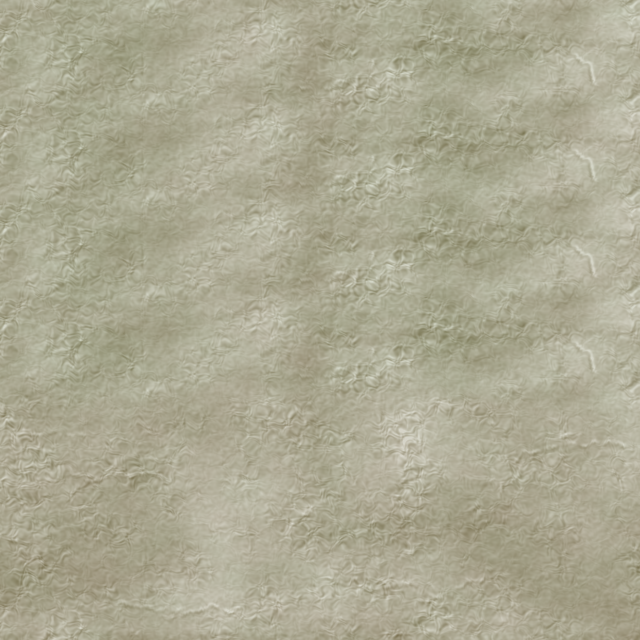
A Shadertoy shader for this texture:

```glsl
// Weathered sage-beige plaster: soft stains in repeating rows, embossed flakes and fine cracks.

const float TAU = 6.2831853;
const float ROW_HEIGHT = 0.15;     // height of one repeating row of stains
const float COLUMN_WIDTH = 0.56;   // spacing of the green stain columns
const float UNREPEATED = 512.0;    // noise period too long to be seen
const vec3 DARK_OLIVE = vec3(0.590, 0.578, 0.470);
const vec3 PALE_LIME = vec3(0.775, 0.778, 0.710);
const vec3 WARM_TINT = vec3(0.008, -0.006, 0.001);

float hash(float n) {
    return fract(sin(n * 12.9898) * 4375.85);
}

vec2 gradientAt(vec2 cell) {
    vec3 q = fract(cell.xyx * vec3(0.1031, 0.1030, 0.0973));
    q += dot(q, q.yzx + 33.33);
    float angle = TAU * fract((q.x + q.y) * q.z);
    return vec2(cos(angle), sin(angle));
}

// Gradient noise that repeats vertically after a whole number of cells
float gradientNoise(vec2 p, float period) {
    vec2 cell = floor(p);
    vec2 f = p - cell;
    vec2 u = f * f * f * (f * (f * 6.0 - 15.0) + 10.0);
    float y0 = floor(mod(cell.y + 0.5, period));
    float y1 = floor(mod(cell.y + 1.5, period));
    float a = dot(gradientAt(vec2(cell.x, y0)), f);
    float b = dot(gradientAt(vec2(cell.x + 1.0, y0)), f - vec2(1.0, 0.0));
    float c = dot(gradientAt(vec2(cell.x, y1)), f - vec2(0.0, 1.0));
    float d = dot(gradientAt(vec2(cell.x + 1.0, y1)), f - vec2(1.0));
    return mix(mix(a, b, u.x), mix(c, d, u.x), u.y);
}

float fbm(vec2 p, float period, int octaves, float gain) {
    float sum = 0.0, amplitude = 1.0;
    for (int i = 0; i < octaves; i++) {
        sum += amplitude * gradientNoise(p, period);
        p = 2.0 * p + vec2(17.3, 5.7);
        period *= 2.0;
        amplitude *= gain;
    }
    return sum;
}

// Light minus shadow on small flakes, lit from the upper left
float flakeShading(vec2 p, float rows) {
    vec2 scale = vec2(6.5, 8.0);
    vec2 toLight = 0.03 * vec2(-0.6, 0.8);
    float patches = smoothstep(-0.3, 0.5, fbm(p * 2.0 + vec2(40.0, 0.0), 2.0 * rows, 3, 0.6));
    p += 0.07 * vec2(gradientNoise(p * 8.0, 8.0 * rows), gradientNoise(p * 8.0 + vec2(31.0, 0.0), 8.0 * rows));
    float height = fbm(p * scale, 8.0 * rows, 3, 0.75);
    float heightTowardLight = fbm((p + toLight) * scale, 8.0 * rows, 3, 0.75);
    return (height - heightTowardLight) * (0.5 + patches);
}

// Raised wavering line with a shadow under it; offset is measured from its centre
float crack(vec2 offset, float angle, float halfLength, float width, float seed) {
    float c = cos(angle), s = sin(angle);
    vec2 p = vec2(c * offset.x + s * offset.y, c * offset.y - s * offset.x);
    p.y += 0.014 * fbm(vec2(p.x * 28.0 + seed * 9.0, seed + 0.4), UNREPEATED, 4, 0.55);
    float ridge = exp(-pow(p.y / width, 2.0));
    float shadow = exp(-pow((p.y + 1.7 * width) / width, 2.0));
    float ends = 1.0 - smoothstep(0.6, 1.0, abs(p.x) / halfLength);
    float wear = smoothstep(-0.35, 0.3, gradientNoise(offset * 60.0 + seed, UNREPEATED));
    return (ridge - 0.75 * shadow) * ends * wear;
}

// Offset from a centre that recurs once in every row
vec2 rowOffset(vec2 uv, vec2 centre) {
    float y = fract((uv.y - centre.y) / ROW_HEIGHT + 0.5) - 0.5;
    return vec2(uv.x - centre.x, y * ROW_HEIGHT);
}

float wave(float x, float peak, float period) {
    return 0.5 + 0.5 * cos(TAU * (x - peak) / period);
}

void mainImage(out vec4 fragColor, in vec2 fragCoord) {
    vec2 uv = fragCoord / iResolution.xy;
    vec2 p = uv / ROW_HEIGHT;
    float upper = smoothstep(0.34, 0.42, uv.y + 0.06 * gradientNoise(uv * 7.0, UNREPEATED));

    // Broad stains: ordered rows above, larger free patches below
    float greenColumn = wave(uv.x, 0.125, COLUMN_WIDTH);
    float stain = greenColumn * wave(uv.y, 0.935, ROW_HEIGHT);
    float rowTone = 0.44 * fbm(p * vec2(1.1, 2.0), 2.0, 5, 0.6);
    rowTone += 0.09 - 0.10 * greenColumn - 0.20 * stain;
    rowTone += 0.15 * smoothstep(0.82, 0.96, uv.x);
    float freeTone = 0.60 * fbm(p * vec2(0.5, 0.7) + vec2(8.0, 3.0), UNREPEATED, 6, 0.58);
    float tone = 0.44 + mix(freeTone, rowTone, upper);

    // Flakes gather in columns, with fine grain everywhere
    float flakes = mix(flakeShading(p, 64.0), flakeShading(p, 1.0), upper);
    tone += flakes * (0.38 + 0.20 * wave(uv.x, 0.02, COLUMN_WIDTH));
    tone += 0.20 * gradientNoise(p * vec2(20.0, 27.0), UNREPEATED);

    // Cracks: row-aligned ones above, scattered ones below
    float rowCracks = 0.6 * crack(rowOffset(uv, vec2(0.50, 0.565)), 0.12, 0.08, 0.0025, 3.0);
    rowCracks += crack(rowOffset(uv, vec2(0.57, 0.88)), 0.9, 0.04, 0.0032, 5.0);
    rowCracks += crack(rowOffset(uv, vec2(0.915, 0.90)), -0.85, 0.045, 0.0032, 7.0);
    float looseCracks = 0.0;
    for (float i = 1.0; i < 12.0; i++) {
        vec2 centre = vec2(fract(i * 0.618), 0.04 + 0.30 * hash(i + 2.0));
        float angle = mix(-0.15, 0.95, pow(hash(i + 31.0), 2.0));
        float halfLength = mix(0.04, 0.09, hash(i + 57.0));
        looseCracks += crack(uv - centre, angle, halfLength, 0.0032, i);
    }
    tone += 0.50 * mix(looseCracks, rowCracks, upper);

    // Worn lower edge
    float edge = 1.0 - smoothstep(0.006, 0.016, uv.y);
    tone -= edge * (0.15 + 0.4 * gradientNoise(uv * 90.0, UNREPEATED));

    // Colour: green rows, warmer between the columns and below
    float warmth = mix(0.75, 0.5 - 0.9 * greenColumn, upper);
    warmth += 0.9 * fbm(p * vec2(1.6, 2.2) + vec2(60.0, 20.0), UNREPEATED, 4, 0.65);
    vec3 colour = mix(DARK_OLIVE, PALE_LIME, clamp(tone, -0.8, 1.3));
    fragColor = vec4(colour + WARM_TINT * clamp(warmth, -0.8, 1.4), 1.0);
}
```
